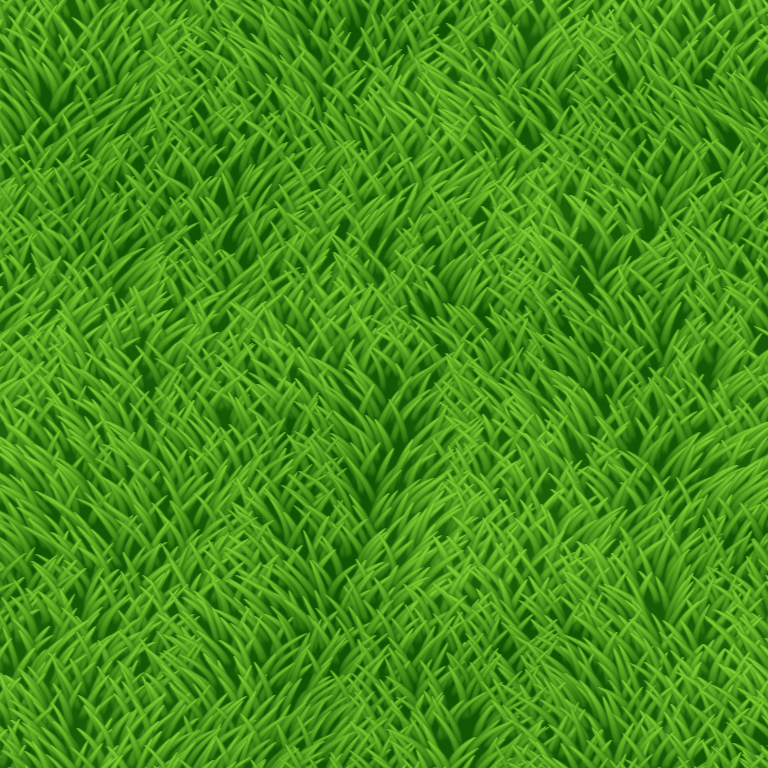
Reproduce this texture procedurally as a WebGL 2 fragment shader.

```glsl
#version 300 es
precision highp float;

uniform vec2 u_resolution;
out vec4 fragColor;

const vec2 CELL = vec2(0.0195, 0.0138);   // spacing of blade roots
const float HALF_WIDTH = 0.0063;
const vec3 DEEP_GREEN = vec3(0.08, 0.35, 0.015);
const vec3 TIP_GREEN = vec3(0.46, 0.77, 0.175);

vec4 hash4(vec2 p) {
    vec4 q = fract(p.xyxy * vec4(0.1031, 0.1030, 0.0973, 0.1099));
    q += dot(q, q.wzxy + 33.33);
    return fract((q.xxyz + q.yzzw) * q.zywx);
}

float valueNoise(vec2 p) {
    vec2 i = floor(p);
    vec2 f = fract(p);
    f = f * f * (3.0 - 2.0 * f);
    float low = mix(hash4(i).x, hash4(i + vec2(1.0, 0.0)).x, f.x);
    float high = mix(hash4(i + vec2(0.0, 1.0)).x, hash4(i + 1.0).x, f.x);
    return mix(low, high, f.y);
}

// Paints one curved, tapering blade over the shade behind it.
float paintBlade(float behind, vec2 p, vec2 cell, float softness) {
    vec4 place = hash4(cell + 71.0);
    vec2 root = (cell + vec2(place.x, 0.25 + 0.5 * place.y)) * CELL;
    vec2 rel = p - root;
    if (rel.y < 0.0 || rel.y > 0.08) return behind;

    // Neighbouring blades share part of their lean
    vec4 form = hash4(cell + 213.0);
    float clump = valueNoise(root * 11.0 + 40.0) * 2.0 - 1.0;
    float lean = clamp(0.8 * clump + 1.5 * (place.z - 0.5), -1.0, 1.0);
    lean = mix(lean, lean < 0.0 ? -1.0 : 1.0, 0.3);
    float height = mix(0.052, 0.078, form.x) * (1.0 - 0.25 * abs(lean));
    float t = rel.y / height;
    if (t >= 1.0) return behind;

    // Signed distance across the bent centre line
    float straight = mix(-0.35, 0.75, form.y);
    float centre = height * lean * t * mix(t, 1.0, straight);
    float slope = lean * (straight + 2.0 * (1.0 - straight) * t);
    float across = (rel.x - centre) / sqrt(1.0 + slope * slope);
    float width = HALF_WIDTH * mix(0.8, 1.15, form.z) * pow(1.0 - t, 0.47);

    // Soft shadow beside the blade
    float rooted = smoothstep(0.0, 0.2, t);
    float halo = 1.0 - smoothstep(width * 0.6, width + 0.006, abs(across));
    float shade = behind * (1.0 - 0.33 * halo * rooted * (1.0 - t * t));

    // Light rises to the tip and along a rounded ridge
    float side = clamp(across / max(width, 0.0005), -1.0, 1.0);
    float light = 0.06 + 0.93 * t + 0.14 * (form.w - 0.5);
    light += 0.13 - 0.29 * side * side - 0.09 * side;

    float cover = 1.0 - smoothstep(-softness, softness, abs(across) - width);
    return mix(shade, light, cover * rooted);
}

void main() {
    float canvas = min(u_resolution.x, u_resolution.y);
    vec2 p = gl_FragCoord.xy / canvas;
    float softness = max(0.0018, 0.7 / canvas);
    vec2 home = floor(p / CELL);

    // Rows run from the back to the front
    float shade = 0.0;
    for (int row = 0; row >= -6; row--) {
        for (int column = -4; column <= 4; column++) {
            vec2 cell = home + vec2(column, row);
            shade = paintBlade(shade, p, cell, softness);
        }
    }

    // Gentle large patches of darker and lighter turf
    shade += 0.2 * (valueNoise(p * 7.0 + 15.0) - 0.5);
    vec3 colour = mix(DEEP_GREEN, TIP_GREEN, clamp(shade, -0.04, 1.08));
    fragColor = vec4(colour, 1.0);
}
```
